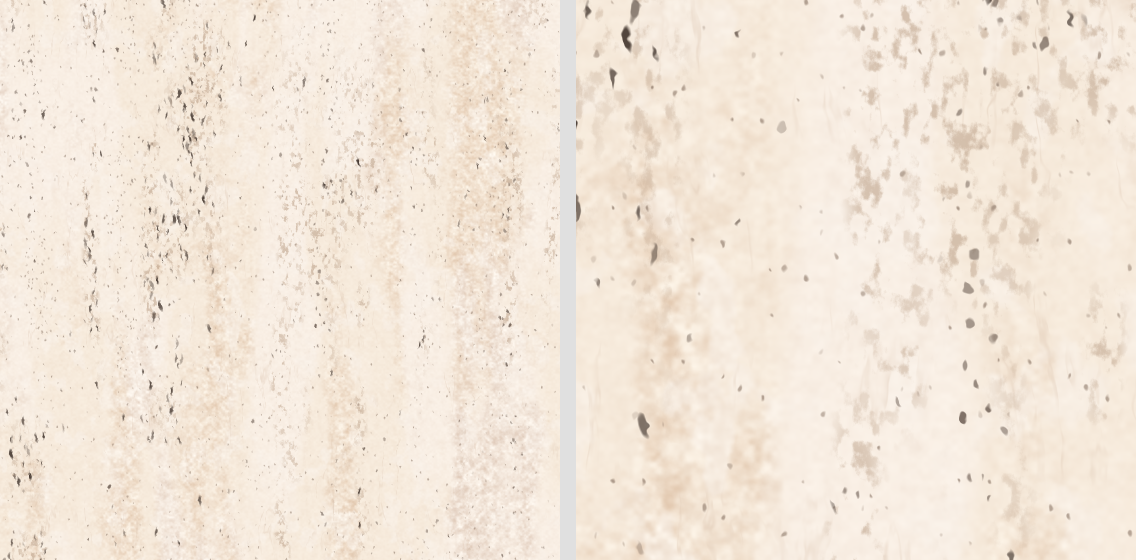
Left, the full canvas; right, a detail of the centre.
Write a Shadertoy shader that draws this texture.

```glsl
float hash(vec2 p) {
    return fract(sin(dot(p, vec2(127.1, 311.7))) * 43758.5453);
}

float noise(vec2 p) {
    vec2 i = floor(p), f = fract(p);
    f = f * f * (3.0 - 2.0 * f);
    return mix(mix(hash(i), hash(i + vec2(1, 0)), f.x),
               mix(hash(i + vec2(0, 1)), hash(i + vec2(1, 1)), f.x), f.y);
}

float fbm(vec2 p) {
    float sum = 0.0, weight = 0.5;
    for (int i = 0; i < 5; i++) {
        sum += weight * noise(p);
        p = mat2(1.9, 0.15, -0.15, 2.0) * p + 17.3;
        weight *= 0.5;
    }
    return sum / 0.97;
}

// Narrow vertical streaks along which the pits gather
float porousStreak(vec2 p) {
    float column = noise(vec2(p.x * 27.0 + 0.9 * noise(p * 6.0), p.y * 1.6 + 4.0));
    float patches = noise(p * vec2(34.0, 11.0) + 31.0);
    return smoothstep(0.45, 0.8, column) * smoothstep(0.2, 0.75, patches);
}

// Scattered, bent and ragged holes; returns their coverage
float pits(vec2 p, vec2 grid, vec2 size, float amount, float leftBias) {
    float coverage = 0.0;
    float soft = 0.6 / iResolution.y + 0.0003;
    vec2 ragged = vec2(noise(p * 300.0), noise(p * 300.0 + 50.0)) - 0.5;
    for (int y = -1; y <= 1; y++)
    for (int x = -1; x <= 1; x++) {
        vec2 cell = floor(p * grid) + vec2(x, y);
        vec2 center = (cell + vec2(hash(cell), hash(cell + 7.7))) / grid;
        float chance = amount * (0.03 + porousStreak(center));
        chance *= mix(1.0, 1.0 - leftBias, smoothstep(0.34, 0.42, center.x));
        if (hash(cell + 23.1) > chance) continue;

        vec2 radius = size * mix(0.45, 1.2, pow(hash(cell + 41.9), 2.0));
        vec2 d = p - center + ragged * size.x * 1.3;
        d.x += d.y * (hash(cell + 3.3) - 0.4) * 0.6;
        d.x += d.y * d.y * (hash(cell + 5.9) - 0.5) * 70.0;
        float edge = (length(d / radius) - 1.0) * radius.x;
        float depth = mix(0.3, 1.0, hash(cell + 61.7));
        coverage = max(coverage, depth * (1.0 - smoothstep(-soft, soft, edge)));
    }
    return coverage;
}

void mainImage(out vec4 fragColor, in vec2 fragCoord) {
    vec2 p = fragCoord / iResolution.y;

    // Wavering vertical layers, broken up by clouds
    vec2 warp = vec2(fbm(p * vec2(14.0, 9.0)), fbm(p * 9.0 + 40.0)) - 0.5;
    vec2 q = p + warp * vec2(0.03, 0.1);
    float broad = noise(vec2(q.x * 13.0, q.y * 1.3) + 3.0);
    float narrow = noise(vec2(q.x * 34.0, q.y * 2.2) + 60.0);
    float cloud = fbm(p * vec2(20.0, 13.0) + 80.0);
    float layer = broad * 0.45 + narrow * 0.25 + cloud * 0.3;
    float tanBand = smoothstep(0.42, 0.66, layer);

    // Creamy ground, warmer at the left
    vec3 pale = vec3(0.977, 0.938, 0.897);
    vec3 cream = vec3(0.967, 0.92, 0.862);
    vec3 tanStain = vec3(0.92, 0.836, 0.75);
    vec3 rosyGrey = vec3(0.908, 0.84, 0.785);
    float warmth = fbm(vec2(q.x * 12.0, q.y * 2.5) + 12.0) + 0.14 * (0.5 - p.x);
    vec3 color = mix(pale, cream, smoothstep(0.4, 0.6, warmth));
    vec3 stain = mix(rosyGrey, tanStain, smoothstep(0.4, 0.56, warmth));

    // Mottled stain, strongest inside the tan layers
    float mottle = fbm(p * vec2(95.0, 80.0)) - 0.5;
    float speckle = noise(p * 210.0 + 5.0) - 0.5;
    float stainAmount = tanBand * 0.52 + (mottle * 1.5 + speckle * 0.45) * (0.3 + tanBand);
    color = mix(color, stain, clamp(stainAmount, 0.0, 1.0));

    // Pale mineral clouds
    float bloom = smoothstep(0.54, 0.68, fbm(p * vec2(36.0, 28.0) + 25.0));
    color = mix(color, vec3(0.975, 0.943, 0.91), bloom * 0.55);

    // Fine grain, deeper in blue than in red
    float grain = noise(p * 290.0) + noise(p * 170.0 + 70.0) - 1.0;
    color += vec3(0.6, 0.9, 1.1) * grain * (0.018 + 0.05 * tanBand);

    // Short dark seams at the layer edges
    float seamLine = abs(fbm(vec2(q.x * 40.0, q.y * 8.0) + 90.0) - 0.5);
    float seam = (1.0 - smoothstep(0.0, 0.03, seamLine)) * smoothstep(0.5, 0.8, noise(p * 25.0));
    color = mix(color, vec3(0.86, 0.77, 0.69), seam * 0.4 * noise(p * 150.0));

    // Brownish crumbs, then long pits, round pits and pinholes
    float crumbs = porousStreak(p) * smoothstep(0.52, 0.76, fbm(p * vec2(170.0, 105.0) + 9.0));
    color = mix(color, vec3(0.76, 0.66, 0.57), crumbs * 0.65);
    float longPits = pits(p, vec2(76, 46), vec2(0.0023, 0.0075), 0.6, 0.88);
    float roundPits = pits(p + 3.0, vec2(95, 80), vec2(0.0021, 0.0033), 0.32, 0.0);
    float pinholes = pits(p + 7.0, vec2(170, 140), vec2(0.0013, 0.0019), 0.3, 0.0);
    color = mix(color, vec3(0.56, 0.48, 0.42), pinholes * 0.75);
    color = mix(color, vec3(0.41, 0.35, 0.31), roundPits * 0.85);
    color = mix(color, vec3(0.25, 0.2, 0.17), longPits * 0.95);

    fragColor = vec4(clamp(color, 0.0, 1.0), 1.0);
}
```
